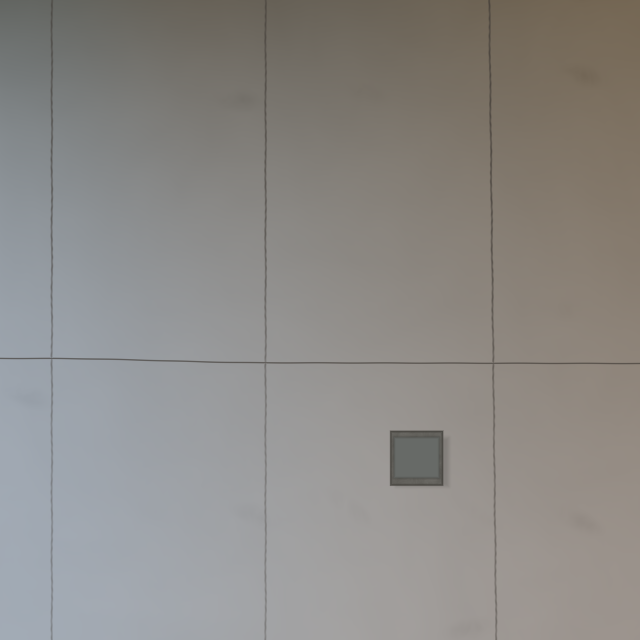
Write a Shadertoy shader that draws this texture.

```glsl
// Large stone wall tiles with thin dark joints, a small square switch plate and soft warm-to-cool light.

float hash(vec2 p) {
    return fract(sin(dot(p, vec2(127.1, 311.7))) * 43758.5);
}

// Signed distance to an axis-aligned box
float box(vec2 p, vec2 halfSize) {
    vec2 d = abs(p) - halfSize;
    return length(max(d, 0.0)) + min(max(d.x, d.y), 0.0);
}

// Layered, warped sines for cloudy stone
float mottle(vec2 p) {
    float sum = 0.0, amp = 0.5;
    for (int i = 0; i < 5; i++) {
        p = mat2(0.8, 0.6, -0.6, 0.8) * p * 1.7 + 1.3;
        p += 0.5 * sin(p.yx * 1.3);
        sum += amp * sin(p.x) * sin(p.y);
        amp *= 0.65;
    }
    return sum;
}

// Sparse faint smudges, at most one per cell, each with its own slant and strength
float smudges(vec2 uv) {
    vec2 cell = floor(uv * 6.0);
    vec2 d = fract(uv * 6.0) - 0.35 - 0.3 * vec2(hash(cell), hash(cell + 5.3));
    d.y += (hash(cell + 2.7) - 0.3) * d.x;
    float spot = 1.0 - smoothstep(0.0, 1.0, length(d * vec2(3.2, 7.0)));
    return spot * smoothstep(0.6, 1.0, hash(cell + 9.1)) * (0.6 + 0.8 * mottle(uv * 25.0));
}

// Blend of left, middle and right tones
vec3 across(vec3 left, vec3 middle, vec3 right, float x, float reach) {
    return mix(mix(left, middle, smoothstep(0.0, reach, x)), right, smoothstep(0.4, 1.05, x));
}

void mainImage(out vec4 fragColor, in vec2 fragCoord) {
    vec2 uv = fragCoord / iResolution.xy;
    float px = 1.0 / iResolution.y;

    // Light: cool at lower left, warm at right, dim toward the top
    vec3 lit = across(vec3(0.635, 0.668, 0.708), vec3(0.637, 0.632, 0.630), vec3(0.612, 0.580, 0.555), uv.x, 0.62);
    vec3 dim = across(vec3(0.390, 0.400, 0.385), vec3(0.405, 0.382, 0.342), vec3(0.455, 0.400, 0.325), uv.x, 0.35);
    vec3 color = mix(lit, dim, pow(uv.y, mix(3.1, 1.35, sqrt(uv.x))));

    // Stone clouding and smudges
    color += 0.008 * mottle(uv * vec2(5.0, 4.0)) + 0.003 * mottle(uv * 16.0);
    color -= 0.03 * smudges(uv + vec2(0.02, 0.06));

    // Joint positions: three slightly uneven columns and one sagging row
    float rowY = 0.440 - 0.006 * smoothstep(0.08, 0.42, uv.x) - 0.002 * uv.x;
    float rowDist = abs(uv.y - rowY + 0.0002 * sin(uv.x * 60.0));
    vec2 tile = vec2(0.0, step(rowY, uv.y));
    float joint = 0.0;
    for (int i = 0; i < 3; i++) {
        float n = float(i);
        float bow = n * (n - 1.0);
        float x = 0.081 + 0.334 * n + bow * (0.0105 + 0.0055 * (0.5 - uv.y));
        float jag = 0.0002 * sin(uv.y * 470.0 + n * 2.0) + 0.0004 * sin(uv.y * 61.0 + n);
        float d = abs(uv.x - x + jag);
        float wear = 0.88 + 0.12 * sin(uv.y * 330.0 + 2.0 * sin(uv.y * 83.0 + n));
        float depth = mix(0.36, 0.62, smoothstep(0.25, 0.75, uv.y)) + 0.06 * bow;
        joint = max(joint, depth * wear * (1.0 - smoothstep(0.0, 0.0018 + px * 0.6, d)));
        tile.x += step(x, uv.x);
    }
    joint = max(joint, 0.66 * (1.0 - smoothstep(0.0, 0.0012 + px * 0.6, rowDist)));

    // Each tile differs a little in tone
    color += 0.010 * (hash(tile) - 0.5);
    color = mix(color, vec3(0.25, 0.23, 0.21), joint);

    // Switch plate: cast shadow, rim, frame and inset panel
    vec2 p = uv - vec2(0.651, 0.284);
    float shadow = box(p - vec2(0.009, -0.006), vec2(0.041, 0.038));
    color *= 1.0 - 0.14 * (1.0 - smoothstep(-0.005, 0.006, shadow));
    float plate = box(p, vec2(0.0415, 0.0430));
    float panel = box(p - vec2(0.0, 0.001), vec2(0.0355, 0.0320));
    vec3 frame = vec3(0.390, 0.383, 0.363) + 0.03 * mottle(uv * 90.0);
    vec3 face = mix(frame, vec3(0.405, 0.415, 0.402), 1.0 - smoothstep(-0.002, 0.002, panel));
    face -= 0.05 * (1.0 - smoothstep(0.0, 0.002 + px, abs(panel)));
    face = mix(face, vec3(0.24, 0.23, 0.21), 0.75 * smoothstep(-0.0045, -0.0005, plate));
    color = mix(color, face, 1.0 - smoothstep(-px, px, plate));

    fragColor = vec4(color, 1.0);
}
```
